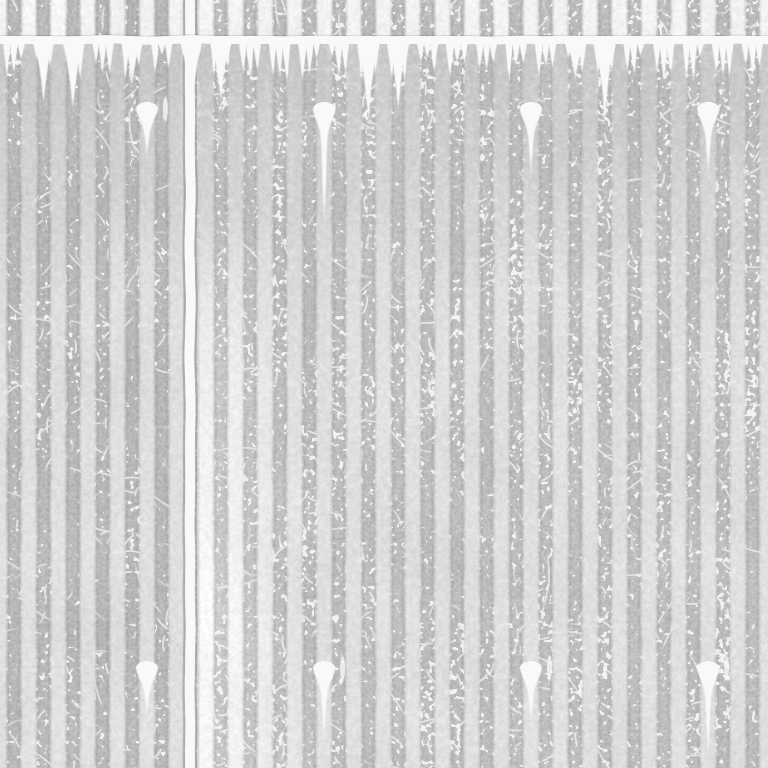
Reproduce this texture map procedurally as a three.js fragment shader.

```glsl
// Scuffed corrugated sheet metal, grey, with a lap joint, a side seam and streaked nails.
#define RIDGES 26.0
#define RIDGE_SHIFT 0.025
#define LAP_Y 0.948
#define SEAM_X 0.2475
#define NAIL_Y 0.13
#define NAIL_GAP 0.728
#define RIDGE_TONE 0.875
#define VALLEY_TONE 0.725
#define PAINT_TONE 0.975
#define WEAR 0.29
#define SOFT 0.0016

varying vec2 vUv;

float hash(vec2 p) {
  return fract(sin(dot(p, vec2(127.1, 311.7))) * 43758.55);
}

vec2 gradientAt(vec2 cell) {
  float angle = 6.2832 * hash(cell);
  return vec2(cos(angle), sin(angle));
}

// Gradient noise, about -0.7 to 0.7
float noise(vec2 p) {
  vec2 i = floor(p), f = fract(p);
  vec2 s = f * f * f * (f * (f * 6.0 - 15.0) + 10.0);
  vec2 e = vec2(1.0, 0.0);
  float a = dot(gradientAt(i), f);
  float b = dot(gradientAt(i + e), f - e);
  float c = dot(gradientAt(i + e.yx), f - e.yx);
  float d = dot(gradientAt(i + e.xx), f - e.xx);
  return mix(mix(a, b, s.x), mix(c, d, s.x), s.y);
}

// One slightly bent random scratch per grid cell
float scratches(vec2 p, float cells, float chance) {
  vec2 q = p * cells, cell = floor(q);
  float result = 0.0;
  for (int j = -1; j <= 1; j++) {
    for (int i = -1; i <= 1; i++) {
      vec2 id = cell + vec2(float(i), float(j));
      vec2 start = vec2(hash(id + cells), hash(id + cells + 31.0));
      vec2 dir = gradientAt(id + cells + 57.0);
      vec2 r = q - id - start;
      float along = dot(r, dir);
      float across = abs(dot(r, vec2(-dir.y, dir.x)) + 0.3 * along * along) / cells;
      float reach = 0.25 + 0.45 * start.x;
      float line = 1.0 - smoothstep(0.0004, 0.0004 + SOFT, across);
      line *= 1.0 - smoothstep(reach * 0.6, reach, abs(along));
      result = max(result, line * step(hash(id + 83.0), chance));
    }
  }
  return result;
}

// Nail heads with tapering streaks below
float nails(vec2 p) {
  float result = 0.0;
  for (int j = 0; j < 2; j++) {
    for (int i = 0; i < 4; i++) {
      vec2 id = vec2(float(i), float(j));
      vec2 center = vec2((floor(5.0 + 6.5 * id.x) - RIDGE_SHIFT) / RIDGES, NAIL_Y + NAIL_GAP * id.y);
      vec2 r = p - center;
      float t = max(-r.y, 0.0);
      float reach = mix(0.07, 0.19, hash(id + 4.0));
      float width = (0.005 + 0.0095 * exp(-t * t / 0.0005)) * max(1.0 - t / reach, 0.0);
      width *= sqrt(max(1.0 - pow(max(r.y, 0.0) / 0.009, 2.0), 0.0));
      float shape = 1.0 - smoothstep(width - SOFT, width + SOFT, abs(r.x));
      shape *= smoothstep(0.0, 0.0025, width) * step(r.y, 0.009);
      float chip = length((r - vec2(0.024, 0.0)) / vec2(0.004, 0.02));
      shape = max(shape, 0.8 * (1.0 - smoothstep(0.6, 1.0, chip)) * step(0.4, hash(id + 9.0)));
      result = max(result, shape);
    }
  }
  return result;
}

// Pale fingers hanging from the lap joint between the folds
float drips(float c, float drop) {
  float k = floor(c + 0.5), d = c - k, side = abs(d);
  float inner = step(side, 0.385);
  float id = mix(4.0 * floor(c) + 2.0, 4.0 * k + sign(d), inner);
  float gap = mix(0.5 - side, abs(side - 0.27), inner);
  float reach = mix(0.02, 0.065, hash(vec2(id, 3.0)));
  float width = 0.15 * pow(max(1.0 - drop / reach, 0.0), 1.3);
  float thin = 1.0 - smoothstep(width - 0.03, width + 0.04, gap);
  float bigReach = mix(0.06, 0.13, hash(vec2(floor(c), 8.0)));
  float bigWidth = 0.34 * pow(max(1.0 - drop / bigReach, 0.0), 1.8) * step(hash(vec2(floor(c), 5.0)), 0.32);
  float big = 1.0 - smoothstep(bigWidth - 0.04, bigWidth + 0.04, 0.5 - side);
  return max(thin * smoothstep(0.0, 0.04, width), big * smoothstep(0.0, 0.04, bigWidth));
}

void main() {
  vec2 p = vUv;
  float drop = LAP_Y - p.y + 0.002 * noise(p * vec2(18.0, 2.0));
  float below = step(0.0, drop);
  float right = step(SEAM_X, p.x);

  // Fold profile
  float c = p.x * RIDGES + RIDGE_SHIFT + 0.035 * noise(p * vec2(50.0, 22.0));
  float side = abs(c - floor(c + 0.5));
  float ridge = 1.0 - smoothstep(0.17, 0.33, side);
  float glow = right * (1.0 - smoothstep(0.25, 0.43, p.x)) * (1.0 - smoothstep(0.2, 0.85, p.y));
  float ridgeTone = RIDGE_TONE - 0.085 * below * (1.0 - smoothstep(0.0, 0.4, drop));
  ridgeTone += 0.08 * (1.0 - below) + 0.1 * glow;
  float valleyTone = VALLEY_TONE + 0.02 * right + 0.05 * glow;
  float tone = mix(valleyTone, ridgeTone, ridge) - 0.035 * exp(-pow((side - 0.32) / 0.05, 2.0));

  // Grain and worn flecks
  float fine = noise(p * 240.0), medium = noise(p * vec2(125.0, 105.0) + 17.0);
  tone += (0.07 - 0.03 * ridge) * fine + 0.035 * medium + 0.03 * noise(p * 9.0);
  float patchy = noise(vec2(floor(c) * 0.73, p.y * 5.0)) + 0.6 * noise(p * 24.0);
  float fleck = 0.65 * medium + 0.6 * noise(p * 190.0 + 41.0) + 0.25 * patchy + 0.09 * right;
  float wear = smoothstep(WEAR, WEAR + 0.13, fleck);
  wear = max(wear, 0.8 * scratches(p, 46.0, 0.6) * smoothstep(-0.35, 0.15, patchy));
  wear = max(wear, 0.7 * scratches(p, 15.0, 0.4));
  tone = mix(tone, 0.96, wear * mix(0.95, 0.12, ridge));

  // Joints, drips and nails
  float seam = abs(p.x - SEAM_X + 0.002 * noise(vec2(3.0, p.y * 14.0)));
  tone = mix(tone, 0.86, 0.7 * (1.0 - smoothstep(0.008, 0.014, seam)));
  tone -= 0.16 * (1.0 - smoothstep(0.0005, 0.0025, abs(seam - 0.0078)));
  tone = mix(tone, PAINT_TONE, 1.0 - smoothstep(0.0055, 0.0055 + SOFT, seam));
  tone = mix(tone, PAINT_TONE, below * drips(c, max(drop, 0.0)));
  tone -= 0.12 * (1.0 - smoothstep(0.0005, 0.0025, abs(drop + 0.005)));
  tone = mix(tone, PAINT_TONE, 1.0 - smoothstep(0.0045, 0.0045 + SOFT, abs(drop)));
  tone = mix(tone, PAINT_TONE, nails(p));
  gl_FragColor = vec4(vec3(clamp(tone, 0.0, 1.0)), 1.0);
}
```
